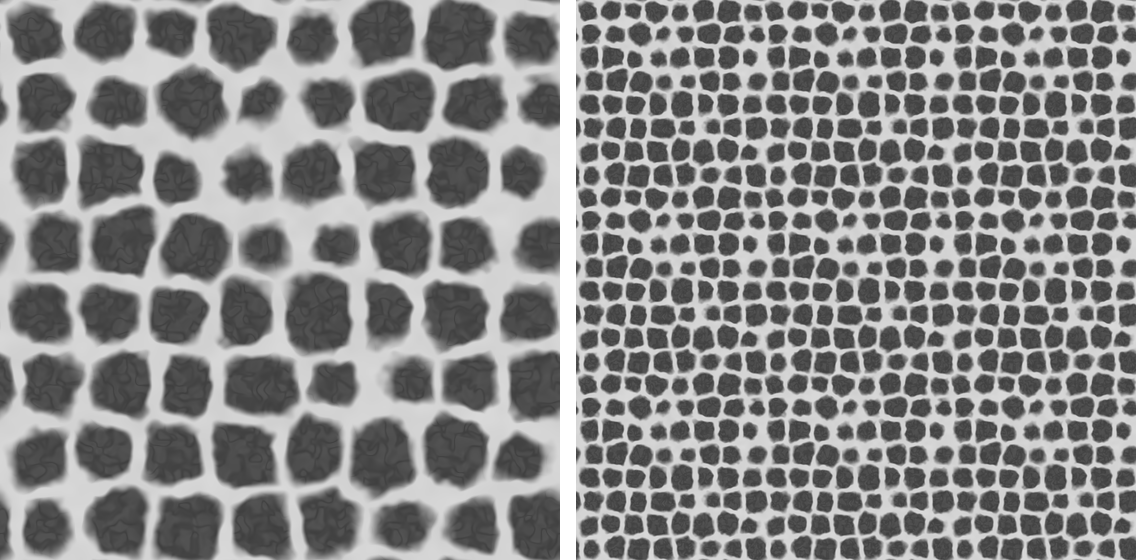
Left, the tile; right, the same tile 3 across and 3 down.
This pattern is drawn by a three.js fragment shader. Its source:

```glsl
// Irregular dark cobbles in pale mortar: eight staggered rows of eight stones.
// Stones are cells of a size-weighted Voronoi diagram on a jittered grid;
// wrapping noise roughens their edges, blurs the joints and grains the faces.

varying vec2 vUv;

const float STONES = 8.0;                   // repeats across and down
const vec2 ROW_SHIFT = vec2(0.23, 0.03);    // shift of even and odd rows
const vec2 JITTER = vec2(0.22, 0.14);       // spread of stone centres
const float SIZE_SPREAD = 0.30;             // large against small stones
const float CORNER_ROUNDING = 0.055;
const float JOINT = 0.19;                   // joint width, in cells
const float INNER_BLUR = 0.11;              // fade into the stone
const vec2 OUTER_BLUR = vec2(0.06, 0.17);   // fade into the mortar, min and max
const float EDGE_WARP = 0.07;
const float EDGE_ROUGHNESS = 0.07;
const vec3 STONE_DARK = vec3(0.245);
const vec3 STONE_LIGHT = vec3(0.325);
const vec3 MORTAR_DARK = vec3(0.805);
const vec3 MORTAR_LIGHT = vec3(0.855);

float hash(vec2 p, float seed) {
  vec3 q = fract(vec3(p.xyx + seed * 7.31) * vec3(0.1031, 0.1030, 0.0973));
  q += dot(q, q.yzx + 33.33);
  return fract((q.x + q.y) * q.z);
}

// Value noise from 0 to 1 with a whole number of cells across the canvas.
float noise(vec2 uv, float cells, float seed) {
  vec2 p = uv * cells;
  vec2 i = floor(p);
  vec2 f = fract(p);
  f = f * f * (3.0 - 2.0 * f);
  vec2 a = mod(i, cells);
  vec2 b = mod(i + 1.0, cells);
  return mix(mix(hash(a, seed), hash(vec2(b.x, a.y), seed), f.x),
             mix(hash(vec2(a.x, b.y), seed), hash(b, seed), f.x), f.y);
}

vec2 noise2(vec2 uv, float cells, float seed) {
  return vec2(noise(uv, cells, seed), noise(uv, cells, seed + 1.0)) - 0.5;
}

// Gap between the nearest stone and a smooth minimum of the others:
// zero along the middle of a joint, growing towards a stone's centre.
float stoneDepth(vec2 p) {
  float nearest = 10.0;
  float sum = 0.0;
  for (int y = -1; y <= 1; y++) {
    float row = floor(p.y) + float(y);
    float shift = mod(row, 2.0) < 0.5 ? ROW_SHIFT.x : ROW_SHIFT.y;
    for (int x = -1; x <= 1; x++) {
      vec2 cell = vec2(floor(p.x - shift) + float(x), row);
      vec2 id = mod(cell, STONES);
      vec2 offset = JITTER * (vec2(hash(id, 1.0), hash(id, 2.0)) - 0.5);
      vec2 center = cell + 0.5 + vec2(shift, 0.0) + offset;
      float d = length(p - center) - SIZE_SPREAD * (hash(id, 3.0) - 0.5);
      nearest = min(nearest, d);
      sum += exp(-d / CORNER_ROUNDING);
    }
  }
  float others = max(sum - exp(-nearest / CORNER_ROUNDING), 0.00001);
  return -CORNER_ROUNDING * log(others) - nearest;
}

// Fine curling wrinkles of the stone faces, 0 in the creases.
float wrinkles(vec2 uv) {
  vec2 bent = uv + 0.016 * noise2(uv, 56.0, 11.0);
  float crease = abs(noise(bent, 72.0, 13.0) - 0.5) * 2.0;
  return mix(smoothstep(0.0, 0.6, crease), noise(bent, 110.0, 14.0), 0.4);
}

void main() {
  // Stone outlines
  vec2 p = vUv * STONES + EDGE_WARP * noise2(vUv, 40.0, 21.0)
         + EDGE_WARP * noise2(vUv, 20.0, 23.0);
  float depth = stoneDepth(p);
  depth += EDGE_ROUGHNESS * (noise(vUv, 64.0, 25.0) - 0.5);

  // Crisp and smeared stretches of edge
  float smear = smoothstep(0.3, 0.8, noise(vUv, 24.0, 27.0));
  float outer = mix(OUTER_BLUR.x, OUTER_BLUR.y, smear);
  float stone = smoothstep(JOINT - outer, JOINT + INNER_BLUR, depth);

  // Surfaces
  vec3 face = mix(STONE_DARK, STONE_LIGHT, wrinkles(vUv));
  float clouds = mix(noise(vUv, 20.0, 31.0), noise(vUv, 48.0, 32.0), 0.4);
  vec3 mortar = mix(MORTAR_DARK, MORTAR_LIGHT, clouds);

  gl_FragColor = vec4(mix(mortar, face, stone), 1.0);
}
```
